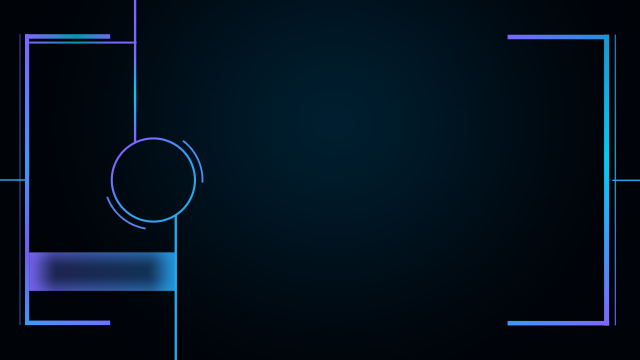
Reproduce this background procedurally as a Shadertoy shader.

```glsl
const vec3 VIOLET = vec3(0.49, 0.40, 1.0);
const vec3 AZURE = vec3(0.24, 0.60, 0.98);
const vec3 CYAN = vec3(0.0, 0.80, 0.95);
const vec3 SKY = vec3(0.16, 0.66, 0.92);
const vec3 TEAL = vec3(0.0, 0.60, 0.70);

// Exact pixel coverage of an axis-aligned box
float box(vec2 p, vec2 lo, vec2 hi, float px) {
    vec2 c = clamp((p - lo) / px + 0.5, 0.0, 1.0) - clamp((p - hi) / px + 0.5, 0.0, 1.0);
    return c.x * c.y;
}

float ring(vec2 q, float radius, float halfWidth, float px) {
    return clamp(0.5 - (abs(length(q) - radius) - halfWidth) / px, 0.0, 1.0);
}

// Ring limited to an angular span around a middle direction, in degrees
float arc(vec2 q, float radius, float halfWidth, float middle, float halfSpan, float px) {
    float a = radians(middle);
    float along = dot(normalize(q + 1e-5), vec2(cos(a), sin(a)));
    float past = (acos(clamp(along, -1.0, 1.0)) - radians(halfSpan)) * radius;
    return ring(q, radius, halfWidth, px) * clamp(0.5 - past / px, 0.0, 1.0);
}

// Three-colour gradient with the middle stop at m
vec3 ramp(vec3 a, vec3 b, vec3 c, float m, float t) {
    return t < m ? mix(a, b, clamp(t / m, 0.0, 1.0))
                 : mix(b, c, clamp((t - m) / (1.0 - m), 0.0, 1.0));
}

void paint(inout vec3 col, vec3 ink, float cover) {
    col = mix(col, ink, cover);
}

void mainImage(out vec4 fragColor, in vec2 fragCoord) {
    // The canvas is 100 units high
    float px = 100.0 / iResolution.y;
    vec2 p = fragCoord * px;

    // Backdrop glow
    float d = length((p - vec2(92.6, 66.0)) * vec2(0.92, 1.0));
    vec3 col = mix(vec3(0.0, 0.122, 0.19), vec3(0.0, 0.012, 0.032), smoothstep(-8.0, 84.0, d));

    // Panel with a soft dark core
    vec2 q = abs(p - vec2(28.4, 24.5)) - vec2(12.5, 1.0);
    float rim = smoothstep(-1.0, 8.5, length(max(q, 0.0)));
    float across = clamp((p.x - 8.1) / 40.5, 0.0, 1.0);
    vec3 core = mix(vec3(0.11, 0.12, 0.29), vec3(0.06, 0.20, 0.33), across);
    vec3 edge = mix(vec3(0.45, 0.37, 0.90), vec3(0.13, 0.58, 0.84), across);
    paint(col, mix(core, edge, rim), box(p, vec2(8.1, 19.2), vec2(48.6, 29.9), px));

    // Left frame
    float rise = (p.y - 9.7) / 80.8;
    vec3 side = rise < 0.25 ? mix(AZURE, VIOLET * 0.92, clamp(rise * 4.0, 0.0, 1.0))
                            : ramp(VIOLET * 0.92, AZURE, VIOLET, 0.4, (rise - 0.25) / 0.75);
    vec3 topInk = ramp(VIOLET, TEAL, VIOLET, 0.55, (p.x - 8.0) / 24.0);
    paint(col, topInk, box(p, vec2(6.95, 89.25), vec2(30.6, 90.5), px));
    paint(col, topInk, box(p, vec2(8.1, 87.9), vec2(37.9, 88.45), px));
    paint(col, mix(AZURE, VIOLET, clamp((p.x - 7.0) / 32.0, 0.0, 1.0)),
          box(p, vec2(6.95, 9.7), vec2(30.6, 10.95), px));
    paint(col, side, box(p, vec2(6.95, 9.7), vec2(8.1, 90.5), px));
    paint(col, side * 0.6, box(p, vec2(5.4, 9.7), vec2(5.7, 90.5), px));
    paint(col, SKY, box(p, vec2(-1.0, 49.8), vec2(6.95, 50.2), px));

    // Right frame
    float drop = (90.4 - p.y) / 80.9;
    float run = clamp((p.x - 141.0) / 28.2, 0.0, 1.0);
    vec3 rightInk = ramp(vec3(0.12, 0.58, 0.82), CYAN, VIOLET, 0.43, drop);
    paint(col, mix(VIOLET, vec3(0.12, 0.58, 0.86), run),
          box(p, vec2(141.0, 89.1), vec2(169.2, 90.35), px));
    paint(col, mix(AZURE, VIOLET, run), box(p, vec2(141.0, 9.6), vec2(169.2, 10.85), px));
    paint(col, rightInk, box(p, vec2(167.8, 9.6), vec2(169.2, 90.35), px));
    paint(col, rightInk * 0.85, box(p, vec2(170.75, 9.6), vec2(171.1, 90.4), px));
    paint(col, SKY, box(p, vec2(170.1, 49.7), vec2(200.0, 50.1), px));

    // Connecting stems
    paint(col, ramp(VIOLET, CYAN, VIOLET, 0.5, (p.y - 62.0) / 23.0),
          box(p, vec2(37.2, 60.4), vec2(37.85, 101.0), px));
    paint(col, SKY, box(p, vec2(48.5, -1.0), vec2(49.15, 40.3), px));

    // Dial and its outer arcs
    vec2 c = p - vec2(42.6, 50.0);
    float diagonal = 0.5 + (c.x - c.y) / 30.0;
    paint(col, ramp(VIOLET, AZURE, SKY, 0.45, diagonal), ring(c, 11.55, 0.29, px));
    paint(col, vec3(0.28, 0.56, 0.96), arc(c, 13.65, 0.25, 25.0, 28.0, px));
    paint(col, vec3(0.32, 0.53, 0.96), arc(c, 13.65, 0.25, 230.5, 30.5, px));

    fragColor = vec4(col, 1.0);
}
```
